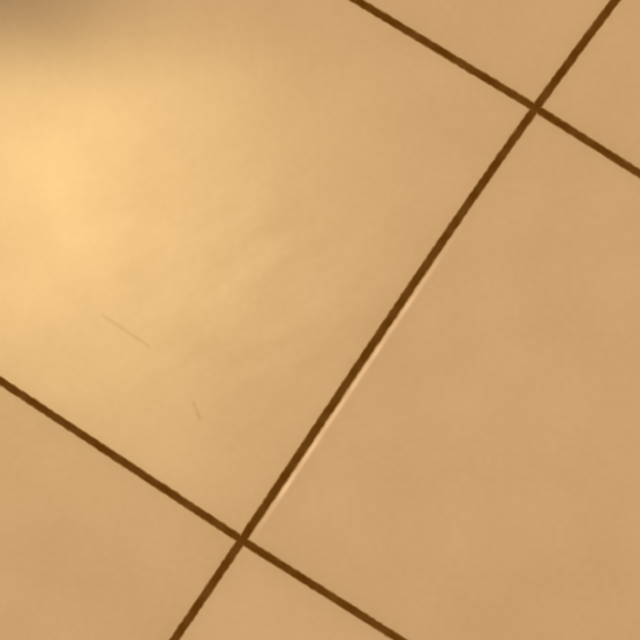
This texture is drawn by a three.js fragment shader. Its source:

```glsl
// Large tan floor tiles on a skewed lattice with thin brown grout lines.
// The canvas is mapped to lattice coordinates, bent slightly as if seen by a lens;
// a warm lamp reflection, gradient-noise mottling and faint scuffs finish the glaze.
varying vec2 vUv;

float hash(vec2 p) {
  vec3 q = fract(p.xyx * vec3(0.1031, 0.103, 0.0973));
  q += dot(q, q.yzx + 33.33);
  return fract((q.x + q.y) * q.z);
}

vec2 gradient(vec2 cell) {
  float angle = 6.2832 * hash(cell);
  return vec2(cos(angle), sin(angle));
}

float gradientNoise(vec2 p) {
  vec2 i = floor(p), f = fract(p);
  vec2 w = f * f * f * (f * (f * 6.0 - 15.0) + 10.0);
  vec2 e = vec2(1.0, 0.0);
  float low = mix(dot(gradient(i), f), dot(gradient(i + e), f - e), w.x);
  float high = mix(dot(gradient(i + e.yx), f - e.yx), dot(gradient(i + 1.0), f - 1.0), w.x);
  return mix(low, high, w.y);
}

float fbm(vec2 p) {
  float sum = 0.0, amp = 0.5;
  for (int i = 0; i < 4; i++) {
    sum += amp * gradientNoise(p);
    p = mat2(1.6, 1.2, -1.2, 1.6) * p + 7.3;
    amp *= 0.5;
  }
  return sum;
}

float segmentDistance(vec2 p, vec2 a, vec2 b) {
  vec2 ab = b - a;
  return length(p - a - ab * clamp(dot(p - a, ab) / dot(ab, ab), 0.0, 1.0));
}

// x counts tiles along the steep joints, y counts tiles across them
vec2 latticeCoords(vec2 p) {
  vec2 along = vec2(0.459, 0.675), across = vec2(0.72, -0.454);
  float area = along.x * across.y - along.y * across.x;
  p -= vec2(0.378, 0.156);
  float a = (p.x * across.y - p.y * across.x) / area;
  float b = (along.x * p.y - along.y * p.x) / area;
  b -= 0.02 * a * (a - 1.0) * (a + 0.25);
  a = 0.5 + (a - 0.5) * (1.0 + 0.043 * max(-b, 0.0));
  return vec2(a, b);
}

void main() {
  vec2 uv = vUv;
  vec2 g = latticeCoords(uv);
  vec2 tile = floor(g);

  // Signed distance to the nearest joint of each direction, in canvas units
  vec2 joint = (fract(g + 0.5) - 0.5) * vec2(0.816, 0.851);
  vec2 jointDist = abs(joint) + 0.0012 * gradientNoise(uv * 110.0);

  // Glazed tile with a small tint shift per tile
  vec3 color = vec3(0.805, 0.635, 0.438);
  color += (hash(tile + 5.0) - 0.5) * vec3(0.016, 0.014, 0.02);
  color -= 0.02 * smoothstep(0.3, -0.1, uv.y) * smoothstep(0.4, 1.0, uv.x);

  // Lamp reflection, strongest on the large tile
  bool lampTile = tile.x == 0.0 && tile.y == -1.0;
  vec2 lamp = (uv - vec2(0.09, 0.72)) / vec2(0.36, 0.4);
  float glow = exp(-dot(lamp, lamp)) * (1.0 - 0.75 * smoothstep(0.83, 1.04, uv.y));
  glow *= 1.0 + 0.3 * fbm(uv * 7.0);
  color = mix(color, vec3(0.975, 0.805, 0.545), glow * (lampTile ? 1.0 : 0.4));
  vec2 corner = (uv - vec2(0.0, 1.02)) / vec2(0.2, 0.1);
  color *= 1.0 - 0.19 * exp(-dot(corner, corner));

  // Cloudy mottling, brushed streaks and fine grain
  color += 0.035 * fbm(uv * 6.0 + 3.0) * vec3(1.0, 0.95, 0.85);
  vec2 brushed = mat2(0.56, 0.83, -0.83, 0.56) * uv;
  vec2 patchPos = (uv - vec2(0.38, 0.54)) / 0.2;
  color += 0.05 * fbm(brushed * vec2(28.0, 9.0)) * exp(-dot(patchPos, patchPos));
  color += 0.01 * gradientNoise(uv * 85.0);

  // Faint scuffs
  float scuff = segmentDistance(uv, vec2(0.16, 0.508), vec2(0.232, 0.459));
  scuff = min(scuff, segmentDistance(uv, vec2(0.302, 0.372), vec2(0.312, 0.345)));
  scuff += 0.002 * gradientNoise(uv * 60.0);
  color -= 0.035 * (1.0 - smoothstep(0.0005, 0.005, scuff));

  // Dim rim beside the joints and a lit bevel right of the steep one
  float nearest = min(jointDist.x, jointDist.y);
  color *= 1.0 - 0.05 * exp(-nearest * 75.0);
  float bevel = exp(-pow((joint.y - 0.0115) / 0.0036, 2.0));
  bevel *= smoothstep(-0.02, 0.15, g.x) * (1.0 - smoothstep(0.48, 0.8, g.x));
  color = mix(color, vec3(0.95, 0.78, 0.58), bevel * (0.75 + 0.5 * gradientNoise(uv * 35.0)));

  // Grout with soft edges
  float steep = 1.0 - smoothstep(0.0036, 0.0092, jointDist.y);
  float shallow = 1.0 - smoothstep(0.0032, 0.0088, jointDist.x);
  vec3 grout = vec3(0.39, 0.23, 0.055) + 0.05 * gradientNoise(uv * 45.0);
  color = mix(color, grout, max(steep, shallow));

  gl_FragColor = vec4(color, 1.0);
}
```
